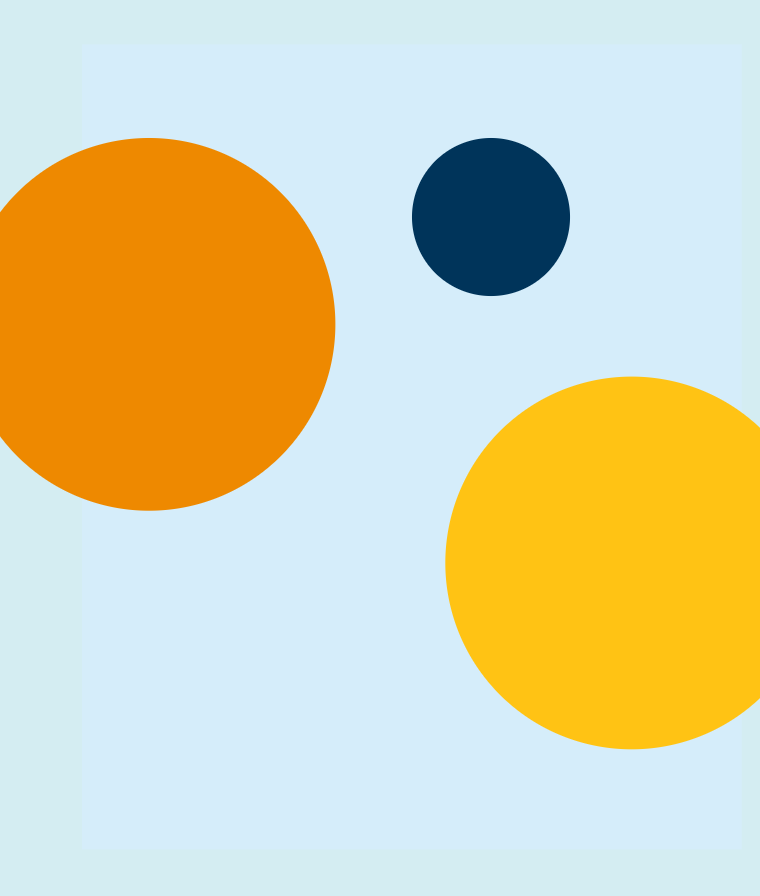
This background is drawn by a Shadertoy shader. Its source:

```glsl
// Flat backdrop: a pale blue panel with orange, navy and yellow discs.

const vec3 BORDER = vec3(0.831, 0.929, 0.949);
const vec3 PANEL  = vec3(0.835, 0.930, 0.980);
const vec3 ORANGE = vec3(0.933, 0.537, 0.000);
const vec3 NAVY   = vec3(0.000, 0.204, 0.353);
const vec3 YELLOW = vec3(1.000, 0.765, 0.078);

// Signed distance to a disc
float discDistance(vec2 p, vec2 center, float radius) {
    return length(p - center) - radius;
}

// Signed distance to an axis-aligned box
float boxDistance(vec2 p, vec2 center, vec2 halfSize) {
    vec2 d = abs(p - center) - halfSize;
    return length(max(d, 0.0)) + min(max(d.x, d.y), 0.0);
}

// Paint a shape over the base colour with a soft edge of the given width
vec3 paint(vec3 base, vec3 color, float dist, float edge) {
    return mix(base, color, clamp(0.5 - dist / edge, 0.0, 1.0));
}

void mainImage(out vec4 fragColor, in vec2 fragCoord) {
    // Coordinates in canvas heights
    vec2 p = fragCoord / iResolution.y;
    float pixel = 1.0 / iResolution.y;

    // Panel on its border
    float panel = boxDistance(p, vec2(0.4597, 0.5013), vec2(0.3682, 0.4492));
    vec3 color = paint(BORDER, PANEL, panel, pixel);

    // Discs
    color = paint(color, ORANGE, discDistance(p, vec2(0.1663, 0.6380), 0.2080), pixel);
    color = paint(color, NAVY, discDistance(p, vec2(0.5480, 0.7578), 0.0882), pixel);
    color = paint(color, YELLOW, discDistance(p, vec2(0.7050, 0.3717), 0.2080), pixel);

    fragColor = vec4(color, 1.0);
}
```
